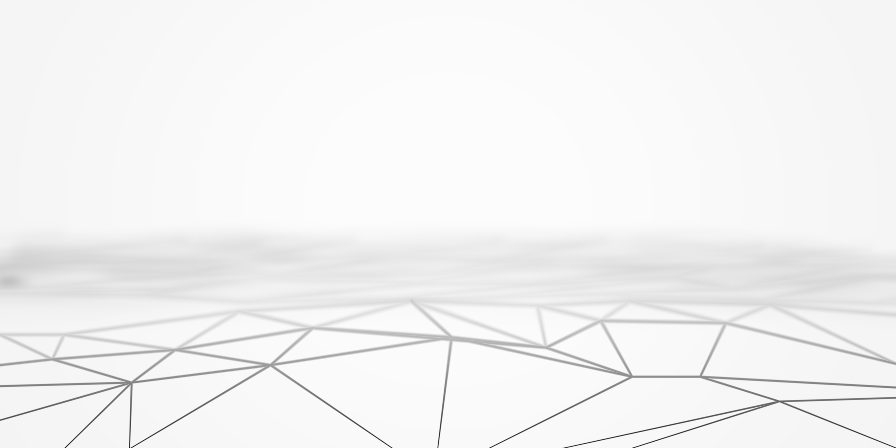
Give the GLSL for this background, as a Shadertoy shader.

```glsl
// A pale wireframe plain receding into mist below a softly lit white wall.
// Three ridges of hubs are joined into triangle strips; farther rows are
// jittered by a hash, and every strut widens, blurs and fades with height.

const int HUBS = 8;
const vec2 NEAR_RIDGE[HUBS] = vec2[HUBS](
    vec2(0.0, 0.138), vec2(0.294, 0.146), vec2(0.604, 0.185), vec2(1.008, 0.247),
    vec2(1.411, 0.159), vec2(1.563, 0.159), vec2(1.740, 0.104), vec2(2.0, 0.112));
const vec2 MID_RIDGE[HUBS] = vec2[HUBS](
    vec2(0.0, 0.185), vec2(0.117, 0.198), vec2(0.391, 0.219), vec2(0.698, 0.268),
    vec2(1.219, 0.224), vec2(1.341, 0.284), vec2(1.620, 0.279), vec2(2.0, 0.188));
const vec2 BACK_RIDGE[HUBS] = vec2[HUBS](
    vec2(0.0, 0.253), vec2(0.143, 0.253), vec2(0.534, 0.305), vec2(0.919, 0.328),
    vec2(1.2, 0.318), vec2(1.406, 0.328), vec2(1.719, 0.320), vec2(2.0, 0.297));
// Where the two front struts of each near hub leave the lower edge
const vec2 FEET[HUBS] = vec2[HUBS](
    vec2(-1.0), vec2(0.143, 0.289), vec2(0.289, 0.878), vec2(0.977),
    vec2(1.089), vec2(-1.0), vec2(1.25, 1.406), vec2(-1.0));

float hash(vec2 p) {
    return fract(sin(dot(p, vec2(127.1, 311.7))) * 43758.5453);
}

float noise(vec2 p) {
    vec2 cell = floor(p), f = fract(p);
    f = f * f * (3.0 - 2.0 * f);
    return mix(mix(hash(cell), hash(cell + vec2(1, 0)), f.x),
               mix(hash(cell + vec2(0, 1)), hash(cell + vec2(1, 1)), f.x), f.y);
}

float segmentDistance(vec2 p, vec2 a, vec2 b) {
    vec2 ap = p - a, ab = b - a;
    return length(ap - ab * clamp(dot(ap, ab) / dot(ab, ab), 0.0, 1.0));
}

// Ink of one strut; depth of field follows the height on the canvas
float strut(vec2 p, vec2 a, vec2 b, float blur) {
    float y = clamp(p.y, 0.0, 0.5);
    float halfWidth = 0.0008 + 0.0105 * y;
    float soft = max(0.001 + 0.15 * y * y * y, 0.6 / iResolution.y) * blur;
    float d = segmentDistance(p, a, b);
    return exp(-5.3 * y) * (1.0 - smoothstep(halfWidth - soft, halfWidth + soft, d));
}

float nearMesh(vec2 p) {
    float ink = 0.0;
    for (int i = 0; i < HUBS; i++) {
        vec2 hub = NEAR_RIDGE[i], mid = MID_RIDGE[i], back = BACK_RIDGE[i];
        // Struts running toward the viewer
        if (FEET[i].x > 0.0) {
            ink = max(ink, strut(p, hub, vec2(FEET[i].x, -0.002), 1.0));
            ink = max(ink, strut(p, hub, vec2(FEET[i].y, -0.002), 1.0));
        }
        // Cross ties between the ridges
        if (i > 0 && i < 5) ink = max(ink, strut(p, hub, mid, 1.0));
        if (i > 0 && i < 6) ink = max(ink, strut(p, hub, MID_RIDGE[i + 1], 1.0));
        if (i > 0 && i < 7) ink = max(ink, 0.6 * strut(p, mid, back, 1.4));
        // Ridge lines and back diagonals
        if (i < HUBS - 1) {
            ink = max(ink, strut(p, hub, NEAR_RIDGE[i + 1], 1.0));
            ink = max(ink, strut(p, mid, MID_RIDGE[i + 1], 1.0));
            ink = max(ink, 0.6 * strut(p, back, BACK_RIDGE[i + 1], 1.4));
            ink = max(ink, 0.7 * strut(p, MID_RIDGE[i + 1], back, 1.4));
        }
    }
    // Struts leaving through the sides, and the central peak
    ink = max(ink, strut(p, NEAR_RIDGE[1], vec2(0.0, 0.062), 1.0));
    ink = max(ink, strut(p, NEAR_RIDGE[6], vec2(2.0, 0.0), 1.0));
    ink = max(ink, strut(p, NEAR_RIDGE[5], vec2(2.0, 0.135), 1.0));
    return max(ink, strut(p, NEAR_RIDGE[3], BACK_RIDGE[3], 1.0));
}

vec2 farHub(float column, float row) {
    vec2 id = vec2(column, row);
    vec2 jitter = vec2(hash(id), hash(id + 17.3)) - 0.5;
    return vec2(0.27 * column - 0.2, 0.34 + 0.03 * row) + jitter * vec2(0.2, 0.035);
}

float farMesh(vec2 p) {
    float ink = 0.0;
    for (float row = 0.0; row < 4.0; row++) {
        for (float column = 0.0; column < 9.0; column++) {
            vec2 hub = farHub(column, row);
            ink = max(ink, strut(p, hub, farHub(column + 1.0, row), 1.8));
            ink = max(ink, strut(p, hub, farHub(column + 1.0, row + 1.0), 1.8));
        }
    }
    return 0.4 * ink;
}

// Blurred distance: a soft-topped band of streaks, heavier at the sides
float mist(vec2 p) {
    float horizon = 0.472 + 0.025 * noise(vec2(p.x * 4.0, 2.0));
    horizon -= 0.05 * smoothstep(1.75, 2.0, p.x) + 0.03 * smoothstep(0.06, 0.0, p.x);
    float band = smoothstep(horizon + 0.02, horizon - 0.055, p.y)
               * smoothstep(0.25, 0.43, p.y);
    float streaks = noise(p * vec2(5.0, 30.0)) * 0.6 + noise(p * vec2(11.0, 55.0)) * 0.4;
    float sides = 0.65 + 0.75 * abs(p.x - 1.0);
    vec2 knot = (p - vec2(0.02, 0.372)) / vec2(0.035, 0.014);
    return band * sides * (0.025 + 0.09 * streaks) + 0.13 * exp(-dot(knot, knot));
}

void mainImage(out vec4 fragColor, in vec2 fragCoord) {
    vec2 p = fragCoord / iResolution.y;
    // Wall and floor light, dimming toward the corners
    vec2 fromGlow = (p - vec2(1.0, 0.55)) * vec2(0.9, 1.0);
    float tone = 0.988 - 0.03 * smoothstep(0.15, 1.1, length(fromGlow));
    tone *= 1.0 - mist(p);
    tone *= 1.0 - farMesh(p);
    tone *= 1.0 - nearMesh(p);
    fragColor = vec4(vec3(tone), 1.0);
}
```
